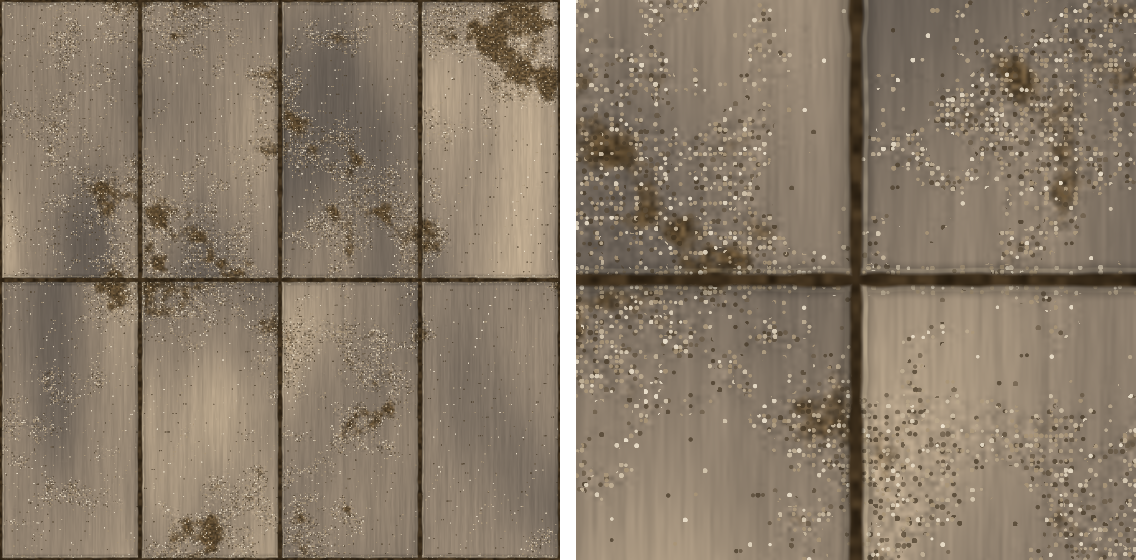
Left, the full canvas; right, a detail of the centre.
Reproduce this texture procedurally as a WebGL 2 fragment shader.

```glsl
#version 300 es
precision highp float;
// Brushed bronze panels, four across and two down, with dark seams, pitting and rust.
uniform vec2 u_resolution;
out vec4 outColor;

float hash(vec2 p) {
  return fract(sin(dot(p, vec2(127.1, 311.7))) * 43758.5453);
}

float noise(vec2 p) {
  vec2 i = floor(p), f = fract(p);
  f = f * f * (3.0 - 2.0 * f);
  return mix(mix(hash(i), hash(i + vec2(1, 0)), f.x),
             mix(hash(i + vec2(0, 1)), hash(i + vec2(1, 1)), f.x), f.y);
}

float fbm(vec2 p) {
  float sum = 0.0, amp = 0.5;
  for (int i = 0; i < 5; i++) {
    sum += amp * noise(p);
    p = mat2(1.6, 1.2, -1.2, 1.6) * p + 17.3;
    amp *= 0.5;
  }
  return sum / 0.97;
}

// Coverage of small round specks scattered on a jittered grid; y holds a random tone
vec2 specks(vec2 uv, float scale, float chance) {
  vec2 p = uv * scale, id = floor(p);
  vec2 center = 0.5 + 0.3 * (vec2(hash(id + 3.1), hash(id + 8.7)) - 0.5);
  float radius = mix(0.3, 0.55, hash(id + 5.3));
  float soft = 0.5 * scale / u_resolution.y;
  float dotMask = 1.0 - smoothstep(radius - soft, radius + soft, length(fract(p) - center));
  return vec2(dotMask * step(hash(id), chance), hash(id + 21.9));
}

void main() {
  vec2 uv = gl_FragCoord.xy / u_resolution;
  vec2 grid = vec2(4.0, 2.0);
  vec2 panel = floor(uv * grid);
  float seed = hash(panel + 2.7);

  // Broad sheen, shifted on each panel
  float sheen = noise(uv * vec2(6.5, 3.6) + seed * 37.0);
  sheen = 0.65 * sheen + 0.35 * noise(uv * vec2(11.0, 5.0) + seed * 71.0);
  vec3 color = mix(vec3(0.40, 0.365, 0.33), vec3(0.57, 0.51, 0.44), smoothstep(0.1, 0.55, sheen));
  color = mix(color, vec3(0.76, 0.68, 0.57), smoothstep(0.5, 0.95, sheen));
  color *= 0.97 + 0.07 * hash(panel + 9.4);

  // Vertical brushing
  float brush = noise(uv * vec2(400.0, 16.0) + seed * 50.0) - 0.5;
  brush += 0.7 * (noise(uv * vec2(150.0, 5.0) + seed * 90.0) - 0.5);
  brush += 0.5 * (noise(uv * vec2(512.0, 70.0)) - 0.5);
  color *= 1.0 + 0.10 * brush;

  // Seam distance with a slightly worn outline; side is positive right of or above a seam
  vec2 side = (fract(uv * grid + 0.5) - 0.5) / grid;
  vec2 edge = abs(side) + 0.0016 * (vec2(noise(uv.yx * 70.0), noise(uv * 70.0 + 9.0)) - 0.5);
  float seam = min(edge.x, edge.y);

  // Corroded patches: pale pitting around rusty cores
  float patches = 0.62 * fbm(uv * 11.0 + 4.6) + 0.38 * noise(uv * 4.5 + 31.0);
  float detail = fbm(uv * 45.0 + 12.0);
  float wear = patches + 0.35 * (detail - 0.5);
  float pitted = smoothstep(0.53, 0.72, wear);
  float rust = smoothstep(0.68, 0.80, wear + 0.12 * (noise(uv * 26.0 + 53.0) - 0.5));
  float grain = noise(uv * 330.0);
  color *= 1.0 + pitted * 0.35 * (grain - 0.55);
  color = mix(color, mix(vec3(0.19, 0.14, 0.07), vec3(0.46, 0.36, 0.22), grain), 0.85 * rust);

  // Dark pits first, then bright flecks
  vec2 pits = specks(uv + 0.37, 300.0, 0.008 + 0.25 * pitted);
  color = mix(color, mix(vec3(0.25, 0.20, 0.13), vec3(0.42, 0.36, 0.28), pits.y), 0.7 * pits.x);
  float rim = 1.0 - smoothstep(0.002, 0.004, abs(edge.y - 0.006));
  float chance = 0.012 + 0.40 * pitted * (1.0 - 0.75 * rust) + 0.22 * rim;
  vec2 flecks = specks(uv, 340.0, chance);
  vec3 fleckColor = mix(vec3(0.66, 0.58, 0.46), vec3(0.98, 0.94, 0.86), flecks.y * flecks.y);
  color = mix(color, fleckColor, 0.85 * flecks.x);

  // Seams: soft shade, thin lit bevel, dark groove
  color *= 1.0 - 0.28 * (1.0 - smoothstep(0.003, 0.013, seam));
  vec2 bevel = 1.0 - smoothstep(0.0005, 0.002, abs(edge - 0.0058));
  bevel *= mix(vec2(0.35), vec2(1.0, 0.7), step(0.0, side));
  color += vec3(0.17, 0.16, 0.13) * max(bevel.x, bevel.y) * (0.5 + 0.7 * noise(uv * 120.0));
  vec3 groove = mix(vec3(0.15, 0.11, 0.06), vec3(0.31, 0.24, 0.15), noise(uv * 180.0));
  color = mix(groove, color, smoothstep(0.0022, 0.0048, seam));

  outColor = vec4(clamp(color, 0.0, 1.0), 1.0);
}
```
